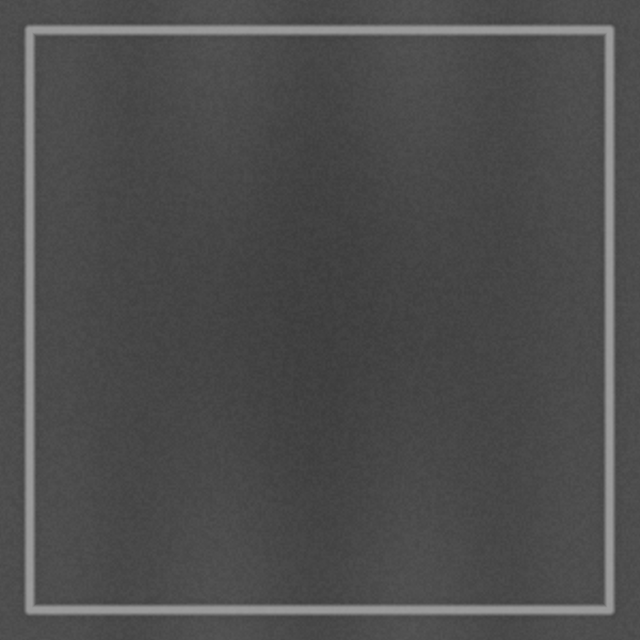
This background is drawn by a three.js fragment shader. Its source:

```glsl
// A charcoal panel with a soft pale square frame near its border.
// A radial gradient and faint vertical streaks shade the panel, two octaves
// of value noise add grain, and a box distance function draws the frame.
varying vec2 vUv;

float hash(vec2 p) {
  vec3 q = fract(vec3(p.xyx) * 0.1031);
  q += dot(q, q.yzx + 33.33);
  return fract((q.x + q.y) * q.z);
}

float valueNoise(vec2 p) {
  vec2 cell = floor(p);
  vec2 f = fract(p);
  f = f * f * (3.0 - 2.0 * f);
  float low = mix(hash(cell), hash(cell + vec2(1.0, 0.0)), f.x);
  float high = mix(hash(cell + vec2(0.0, 1.0)), hash(cell + vec2(1.0, 1.0)), f.x);
  return mix(low, high, f.y);
}

float boxDistance(vec2 p, vec2 halfSize) {
  vec2 d = abs(p) - halfSize;
  return length(max(d, 0.0)) + min(max(d.x, d.y), 0.0);
}

void main() {
  vec2 centered = vUv - 0.5;

  // Panel: dark middle, lighter towards the border
  float shade = 0.254 + 0.05 * smoothstep(0.0, 0.6, length(centered));

  // Vertical streaks, stronger towards the top and bottom
  float streak = -cos(6.2832 * (vUv.x - 0.495) / 0.3);
  float streakFade = smoothstep(0.0, 0.45, abs(centered.y));
  float sideFade = 1.0 - smoothstep(0.3, 0.48, abs(centered.x));
  shade += streak * sideFade * mix(0.004, 0.016, streakFade);

  // Fine grain
  float grain = 0.65 * valueNoise(vUv * 300.0)
              + 0.35 * valueNoise(vUv * 170.0 + 41.0) - 0.5;
  shade += 0.045 * grain;

  // Frame: flat pale core with blurred edges and a faint shadow around it
  float edge = abs(boxDistance(vUv - vec2(0.4995, 0.5), vec2(0.453)));
  shade -= 0.015 * (1.0 - smoothstep(0.008, 0.022, edge));
  float frame = 1.0 - smoothstep(0.0025, 0.0115, edge);
  shade = mix(shade, 0.605 + 0.02 * grain, frame);

  gl_FragColor = vec4(vec3(shade), 1.0);
}
```
